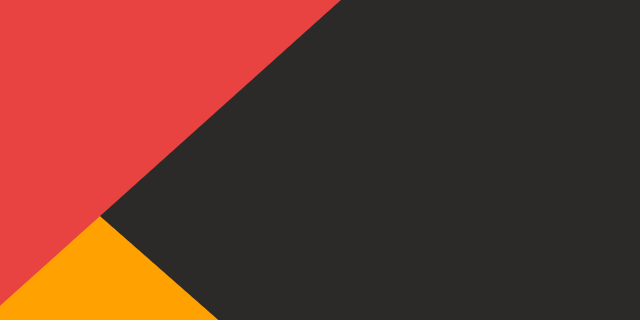
Reproduce this background procedurally as a WebGL 1 fragment shader.

```glsl
precision highp float;
// Flat geometric background: a red corner and an amber wedge on charcoal.

uniform vec2 u_resolution;

const vec3 CHARCOAL = vec3(0.173, 0.165, 0.157);
const vec3 RED = vec3(0.914, 0.263, 0.253);
const vec3 AMBER = vec3(1.0, 0.631, 0.0);

// Signed distance to the line through a and b, positive on its left side
float lineDistance(vec2 p, vec2 a, vec2 b) {
  vec2 along = normalize(b - a);
  return dot(p - a, vec2(-along.y, along.x));
}

// Smooth coverage of the positive side, one pixel wide
float coverage(float signedDistance, float pixel) {
  return clamp(signedDistance / pixel + 0.5, 0.0, 1.0);
}

void main() {
  // Canvas heights as units, origin at the lower left
  float pixel = 1.0 / u_resolution.y;
  vec2 p = gl_FragCoord.xy * pixel;

  // Rising diagonal, and the falling edge that meets it at the apex
  vec2 diagonalStart = vec2(0.0, 0.0443);
  vec2 diagonalEnd = vec2(1.0651, 1.0);
  vec2 apex = vec2(0.3125, 0.3247);
  vec2 wedgeFoot = vec2(0.6823, 0.0);

  float redArea = coverage(lineDistance(p, diagonalStart, diagonalEnd), pixel);
  float amberArea = coverage(lineDistance(p, wedgeFoot, apex), pixel);

  // Layers from back to front
  vec3 color = mix(CHARCOAL, AMBER, amberArea);
  color = mix(color, RED, redArea);
  gl_FragColor = vec4(color, 1.0);
}
```
